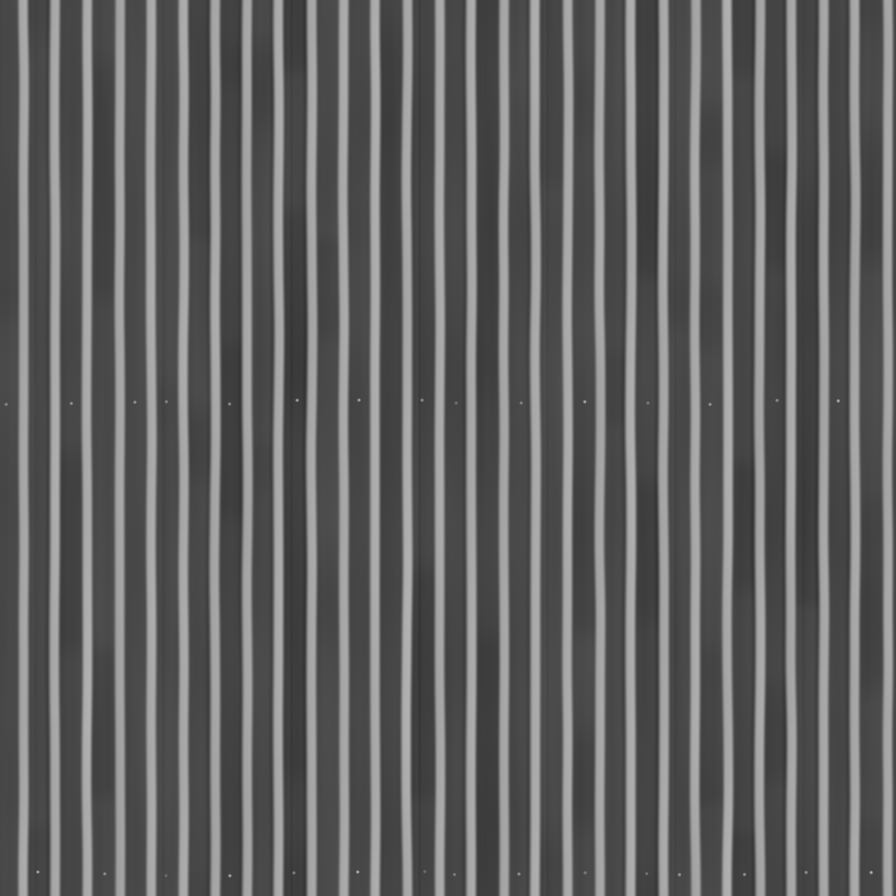
This texture is drawn by a Shadertoy shader. Its source:

```glsl
// Dark ribbed metal cladding: 28 pale vertical ribs over grey pans, with two rows of fasteners.
// Each rib is a soft distance profile; wrapping gradient noise adds wobble, smudges and streaks.
// Pans are numbered modulo 28 so that every variation tiles.

const float RIBS = 28.0;

float hash(vec2 p) {
    vec3 q = fract(p.xyx * vec3(0.1031, 0.1030, 0.0973));
    q += dot(q, q.yzx + 33.33);
    return fract((q.x + q.y) * q.z);
}

// Dot product of a random lattice gradient with the offset from its wrapped cell corner
float corner(vec2 cell, vec2 offset, vec2 period) {
    float angle = 6.2832 * hash(mod(cell, period) + 7.0);
    return dot(vec2(cos(angle), sin(angle)), offset);
}

// Gradient noise, about -0.7 to 0.7, repeating after the given whole period
float gradientNoise(vec2 p, vec2 period) {
    vec2 cell = floor(p), f = fract(p);
    vec2 w = f * f * f * (f * (f * 6.0 - 15.0) + 10.0);
    vec2 e = vec2(1.0, 0.0);
    float low = mix(corner(cell, f, period), corner(cell + e, f - e, period), w.x);
    float high = mix(corner(cell + e.yx, f - e.yx, period),
                     corner(cell + 1.0, f - 1.0, period), w.x);
    return mix(low, high, w.y);
}

// Small fastener head in the middle of every second pan along one row
float fastener(vec2 uv, float pan, float across, float rowY, bool oddPans) {
    float present = mod(pan, 2.0) == (oddPans ? 1.0 : 0.0) ? 1.0 : 0.0;
    vec2 seed = vec2(pan, rowY * 90.0);
    float x = (across - 0.5 - 0.12 * (hash(seed) - 0.5)) / RIBS;
    float y = uv.y - rowY - 0.005 * (hash(seed + 31.0) - 0.5);
    float head = 1.0 - smoothstep(0.0005, 0.0027, length(vec2(x, y)));
    return present * head * mix(0.12, 0.42, hash(seed + 57.0));
}

void mainImage(out vec4 fragColor, in vec2 fragCoord) {
    vec2 uv = fragCoord / iResolution.xy;

    // Rib centres lie at whole values of u, with a slight wobble along their length
    float u = uv.x * RIBS - 0.73;
    float rib = mod(floor(u + 0.5), RIBS);
    float pan = mod(floor(u), RIBS);
    float across = fract(u);
    float wobble = 0.05 * gradientNoise(vec2(rib + 0.5, uv.y * 7.0), vec2(RIBS, 7.0))
                 + 0.03 * (hash(vec2(rib, 3.0)) - 0.5);
    float side = fract(u + 0.5) - 0.5 + wobble;

    // Pan: own tone, a gentle slope across, broad smudges and fine vertical streaks
    float tone = 0.276 + 0.026 * (hash(vec2(pan, 11.0)) - 0.5);
    tone += 0.022 * (across - 0.5);
    float patches = gradientNoise(vec2(pan + 0.5, uv.y * 5.0), vec2(RIBS, 5.0));
    tone -= 0.024 * smoothstep(0.1, 0.28, patches);
    tone += 0.025 * gradientNoise(uv * vec2(14.0, 6.0), vec2(14.0, 6.0));
    tone += 0.016 * gradientNoise(uv * vec2(112.0, 3.0), vec2(112.0, 3.0));

    // Sheet joints: a faint dark line with a lighter lip in every fourth pan
    float joint = mod(pan, 4.0) == 0.0 ? 0.3 + 0.7 * hash(vec2(pan, 23.0)) : 0.0;
    float lap = across - 0.38;
    tone += joint * (0.02 * exp(-pow((lap + 0.09) / 0.06, 2.0))
                   - 0.045 * exp(-pow(lap / 0.04, 2.0)));

    // Shadow hugging the left flank of some ribs
    float shade = step(0.65, hash(vec2(rib, 41.0)));
    tone -= 0.035 * shade * exp(-pow((side + 0.23) / 0.06, 2.0));

    // Rib: pale crown, fading softly down both flanks
    float crown = 0.66 + 0.02 * (hash(vec2(rib, 5.0)) - 0.5) + 0.12 * side;
    crown += 0.035 * gradientNoise(vec2(rib + 0.5, uv.y * 4.0), vec2(RIBS, 4.0));
    float profile = 1.0 - smoothstep(0.07, 0.225, abs(side));
    tone = mix(tone, crown, profile);

    // Fasteners: the spacing shifts by one pan where sheets meet
    tone += fastener(uv, pan, across, 0.551, pan < 4.0 || pan > 12.0);
    tone += fastener(uv, pan, across, 0.025, pan > 12.0 && pan < 20.0);

    fragColor = vec4(vec3(tone), 1.0);
}
```
